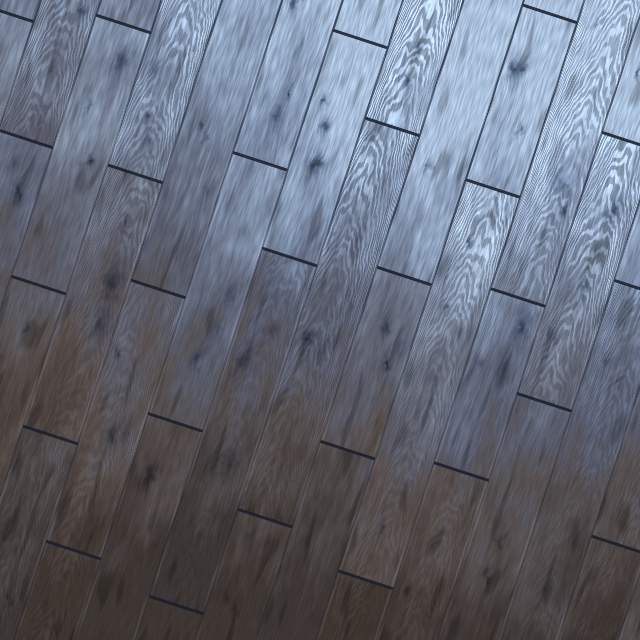
Write a Shadertoy shader that draws this texture.

```glsl
const float PERIOD = 0.93;    // two boards, end to end
const float WIDTH = 0.0898;   // board width

// First joint of each row, and length of the board that follows it
const float START[14] = float[14](.935, .757, .546, .329, .169, .408, .137,
                                  .309, .450, .266, .473, .616, .831, .440);
const float LENGTH[14] = float[14](.429, .429, .429, .429, .429, .429, .572,
                                   .643, .286, .643, .286, .429, .286, .429);

vec2 hash2(vec2 p) {
    vec3 q = fract(p.xyx * vec3(.1031, .1030, .0973));
    q += dot(q, q.yzx + 33.33);
    return fract((q.xx + q.yz) * q.zy);
}

float corner(vec2 cell, vec2 offset) {
    float a = 6.2832 * hash2(cell).x;
    return dot(vec2(cos(a), sin(a)), offset);
}

float gradientNoise(vec2 p) {
    vec2 i = floor(p), f = fract(p);
    vec2 w = f * f * f * (f * (f * 6.0 - 15.0) + 10.0);
    vec2 e = vec2(1, 0);
    return 1.4 * mix(mix(corner(i, f), corner(i + e, f - e), w.x),
                     mix(corner(i + e.yx, f - e.yx), corner(i + 1.0, f - 1.0), w.x), w.y);
}

float fbm(vec2 p) {
    float sum = 0.0, amp = 0.6;
    for (int i = 0; i < 4; i++) {
        sum += amp * gradientNoise(p);
        p = p * 2.03 + 17.3;
        amp *= 0.55;
    }
    return sum;
}

// Stain from warm brown in shade to pale blue in light
vec3 stain(float t) {
    vec3 c = mix(vec3(.235, .210, .205), vec3(.33, .31, .32), clamp(t / .24, 0., 1.));
    c = mix(c, vec3(.34, .36, .43), clamp((t - .24) / .18, 0., 1.));
    c = mix(c, vec3(.41, .45, .54), clamp((t - .42) / .16, 0., 1.));
    c = mix(c, vec3(.51, .58, .69), clamp((t - .58) / .18, 0., 1.));
    return mix(c, vec3(.67, .76, .87), clamp((t - .76) / .24, 0., 1.));
}

void mainImage(out vec4 fragColor, in vec2 fragCoord) {
    vec2 uv = fragCoord / iResolution.y;
    float pixel = 1.0 / iResolution.y;

    // Board axes: p.x across, p.y along
    vec2 p = mat2(.9511, .3090, -.3090, .9511) * uv;
    float row = floor((p.x - .0208) / WIDTH);
    float across = p.x - .0208 - (row + .5) * WIDTH;
    int k = (int(row) + 18) % 14;
    float along = mod(p.y - START[k], PERIOD);
    float second = step(LENGTH[k], along);
    float size = mix(LENGTH[k], PERIOD - LENGTH[k], second);
    vec2 id = vec2(row + 40., 2. * floor((p.y - START[k]) / PERIOD) + second + 20.);
    float fromEnd = along - second * LENGTH[k];
    vec2 seed = hash2(id), kind = hash2(id + 71.3);
    vec2 local = vec2(across, p.y) + seed * 23.0;

    // Knots with ragged halos
    float halo = 0.0, core = 0.0;
    for (int i = 0; i < 3; i++) {
        vec2 h = hash2(id * 3.1 + float(i) * 19.7);
        vec2 r = hash2(id * 5.3 + float(i) * 31.1);
        vec2 d = vec2(across - (h.x - .5) * .06, fromEnd - mix(.08, .92, h.y) * size);
        d += .012 * vec2(fbm(local * 38.), fbm(local.yx * 30.));
        float s = mix(.35, 1.1, r.x * r.x);
        float m = dot(d / vec2(.013, .028) / s, d / vec2(.013, .028) / s);
        halo += exp(-m) * mix(.5, 1., r.y);
        core += exp(-m * 7.) * r.y;
    }

    // Grain: fibres, pores, streaks and arched rings
    vec2 g = local + vec2(.006 * halo + .006 * gradientNoise(local * vec2(14, 5)), 0);
    float fibre = fbm(g * vec2(130, 9));
    float pores = gradientNoise(g * vec2(330, 38));
    float streak = smoothstep(.30, .65, gradientNoise(g * vec2(60, 11)));
    float mottle = fbm(local * vec2(16, 7));
    float x = across / WIDTH - (seed.x - .5) * .4;
    float phase = 36. * local.y + 28. * x * x + 2.2 * fbm(local * vec2(28, 9));
    float rings = smoothstep(-.5, .8, sin(6.2832 * phase)) - .5;
    float arched = smoothstep(.45, .75, kind.x) * smoothstep(-.5, .25, mottle + .1);

    // Window light, falling off from the upper right
    vec2 glare = uv - vec2(.77, .92);
    float light = -.14 + .74 * uv.y + .24 * uv.x + .40 * exp(-4. * dot(glare, glare));
    float gloss = smoothstep(.25, 1., light);
    float tone = light + .16 * (seed.y - .5) + .22 * mottle;
    tone += mix(.10, .20, gloss) * fibre;
    vec3 color = stain(tone);
    color *= 1. + mix(.10, .16, gloss) * pores + mix(.10, .38, gloss) * arched * rings;
    color *= 1. - .20 * streak;
    color *= mix(vec3(1), vec3(1.05, 1., .94), kind.y * (1. - gloss));
    color = mix(color, color * vec3(.52, .56, .65), min(halo, 1.) * .75);
    color = mix(color, vec3(.11, .12, .15), min(core, 1.) * .6);

    // Seams: thin sides with a worn lip, darker ends
    float side = .5 * WIDTH - abs(across);
    float end = min(min(along, PERIOD - along), abs(along - LENGTH[k]));
    float lip = smoothstep(.0012 + pixel, .0012, abs(side - .0018));
    float wear = smoothstep(-.3, .4, gradientNoise(vec2(row * 7.3, p.y * 9.)));
    color += lip * wear * vec3(.07, .075, .08);
    float sideSeam = 1. - smoothstep(.0007, .0007 + 1.2 * pixel, side);
    float endSeam = 1. - smoothstep(.0014, .0014 + 1.2 * pixel, end);
    float sideDepth = mix(.35, .75, gloss) * mix(1., .65, wear);
    color = mix(color, vec3(.10, .12, .17), max(sideSeam * sideDepth, endSeam * .88));

    fragColor = vec4(clamp(color, 0., 1.), 1);
}
```
